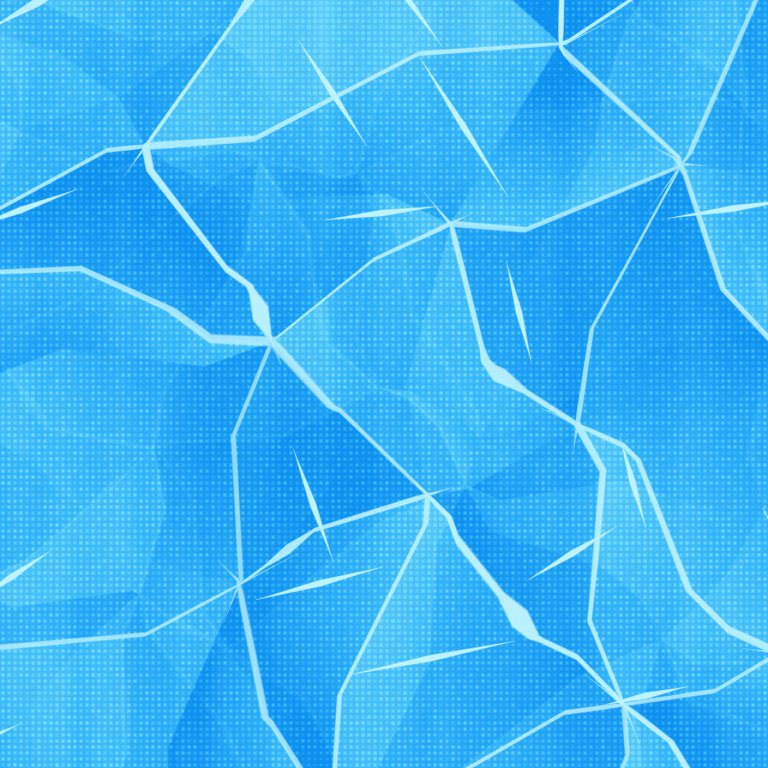
Reproduce this texture procedurally as a Shadertoy shader.

```glsl
// Cracked blue ice on a woven ground: a jittered triangle net gives shaded
// facets and tapering pale cracks, a second net adds faint inner planes,
// and loose slivers plus a fine dotted weave finish the surface.

#define NET_SCALE 3.3
#define JITTER 0.8
#define KINK 0.3
#define CRACK_SHARE 0.68
#define CRACK_HALF_WIDTH 0.0029
#define SLIVER_SCALE 4.0
#define SLIVER_SHARE 0.6
#define WEAVE_COUNT 128.0
#define WEAVE_DEPTH 0.55

const vec3 DEEP_BLUE = vec3(0.06, 0.57, 0.945);
const vec3 MID_BLUE = vec3(0.20, 0.705, 0.975);
const vec3 PALE_BLUE = vec3(0.41, 0.83, 0.985);
const vec3 CRACK_WHITE = vec3(0.75, 0.955, 1.0);

vec3 hash3(vec2 p) {
    vec3 q = fract(p.xyx * vec3(0.1031, 0.1030, 0.0973));
    q += dot(q, q.yxz + 33.33);
    return fract((q.xxy + q.yzz) * q.zyx);
}

float valueNoise(vec2 p) {
    vec2 i = floor(p), f = fract(p);
    f = f * f * (3.0 - 2.0 * f);
    float low = mix(hash3(i).x, hash3(i + vec2(1, 0)).x, f.x);
    float high = mix(hash3(i + vec2(0, 1)).x, hash3(i + vec2(1, 1)).x, f.x);
    return mix(low, high, f.y);
}

float cross2(vec2 a, vec2 b) { return a.x * b.y - a.y * b.x; }

float edgeBlur() { return 0.0006 + 0.5 / iResolution.y; }

// x: distance to the segment, y: position along it from 0 to 1
vec2 segment(vec2 p, vec2 a, vec2 b) {
    vec2 ab = b - a;
    float t = clamp(dot(p - a, ab) / dot(ab, ab), 0.0, 1.0);
    return vec2(length(p - a - ab * t), t);
}

float stroke(float dist, float halfWidth) {
    float blur = edgeBlur();
    return 1.0 - smoothstep(halfWidth - blur, halfWidth + blur, dist);
}

// A crack that overshoots its corner in a fine tip and may carry a chip
float crack(vec2 p, vec2 a, vec2 b, vec3 rnd) {
    if (rnd.x > CRACK_SHARE) return 0.0;
    vec2 s = segment(p, a, b + (b - a) * 0.13);
    float taper = mix(0.6 + rnd.y, 1.3 - 0.7 * rnd.y, s.y) * smoothstep(1.0, 0.82, s.y);
    float chip = step(0.62, rnd.z) * max(0.0, 1.0 - abs(s.y - 0.15 - 0.6 * rnd.y) * 9.0);
    float halfWidth = CRACK_HALF_WIDTH * (taper + 1.8 * chip);
    return stroke(s.x / NET_SCALE, halfWidth) * mix(0.7, 1.0, rnd.z);
}

vec2 corner(vec2 id) { return id + 0.5 + JITTER * (hash3(id).xy - 0.5); }

// Adds one shaded triangle: x gathers weighted tone, y gathers weight
void addFacet(inout vec2 sum, vec2 p, vec2 a, vec2 b, vec2 c, vec3 cornerTone) {
    vec2 u = b - a, v = c - a, w = p - a;
    float area = cross2(u, v);
    vec2 st = vec2(cross2(w, v), cross2(u, w)) / area;
    vec3 bary = vec3(1.0 - st.x - st.y, st);
    float cover = smoothstep(-0.006, 0.006, min(bary.x, min(bary.y, bary.z)));
    sum += cover * vec2(dot(bary, cornerTone), 1.0);
}

// x: facet tone, y: crack cover
vec2 shardNet(vec2 p) {
    p += KINK * abs(fract(p.yx * 0.8 + vec2(0.1, 0.6)) - 0.5);
    vec2 cell = floor(p), toneSum = vec2(0.0005, 0.001);
    float cracks = 0.0;
    for (int j = -2; j <= 1; j++)
    for (int i = -2; i <= 1; i++) {
        vec2 id = cell + vec2(i, j);
        vec2 a = corner(id), b = corner(id + vec2(1, 0));
        vec2 c = corner(id + vec2(0, 1)), d = corner(id + vec2(1, 1));
        addFacet(toneSum, p, a, b, c, hash3(id + 31.7));
        addFacet(toneSum, p, d, c, b, hash3(id + 57.3));
        cracks = max(cracks, crack(p, a, b, hash3(id + 71.1)));
        cracks = max(cracks, crack(p, c, a, hash3(id + 83.9)));
        cracks = max(cracks, crack(p, b, c, hash3(id + 97.5)));
    }
    return vec2(toneSum.x / toneSum.y, cracks);
}

// Loose spindles, either gently rising or steeply falling
float slivers(vec2 uv) {
    vec2 p = uv * SLIVER_SCALE, cell = floor(p);
    float cover = 0.0;
    for (int j = -1; j <= 1; j++)
    for (int i = -1; i <= 1; i++) {
        vec2 id = cell + vec2(i, j);
        vec3 place = hash3(id + 11.3), shape = hash3(id + 23.9);
        float angle = (shape.x < 0.6 ? 0.35 : -1.1) + 0.5 * (shape.y - 0.5);
        vec2 reach = vec2(cos(angle), sin(angle)) * mix(0.22, 0.45, shape.z);
        vec2 s = segment(p, id + place.xy - reach, id + place.xy + reach);
        float halfWidth = 0.0042 * (1.0 - abs(2.0 * s.y - 1.0));
        cover = max(cover, step(place.z, SLIVER_SHARE) * stroke(s.x / SLIVER_SCALE, halfWidth));
    }
    return cover;
}

// Light dots where threads cross, uneven from thread to thread
float weave(vec2 uv) {
    vec2 p = uv * WEAVE_COUNT;
    vec2 wave = 0.5 - 0.5 * cos(6.2832 * p);
    float strength = 0.5 + 0.8 * hash3(floor(p)).x;
    return wave.x * wave.y * strength - 0.22;
}

void mainImage(out vec4 fragColor, in vec2 fragCoord) {
    vec2 uv = fragCoord / iResolution.y;
    vec2 sheared = vec2(uv.x - 0.22 * uv.y, uv.y - 0.3 * uv.x) * NET_SCALE + 20.0;
    vec2 net = shardNet(sheared);
    vec2 innerNet = shardNet(sheared.yx * 1.25 + 40.0);

    // Facets, inner planes, soft clouds, vertical streaks and weave
    float tone = 0.48 + 0.95 * (net.x - 0.5) + 0.32 * (innerNet.x - 0.5);
    tone += 0.25 * (valueNoise(uv * 5.0 + 9.0) - 0.5);
    tone += 0.14 * (valueNoise(uv * vec2(38.0, 2.0)) - 0.5);
    tone += WEAVE_DEPTH * weave(uv) + 0.1 * innerNet.y;
    tone = clamp(tone, 0.0, 1.1);

    vec3 color = mix(DEEP_BLUE, MID_BLUE, min(tone * 2.0, 1.0));
    color = mix(color, PALE_BLUE, max(tone * 2.0 - 1.0, 0.0));
    color = mix(color, CRACK_WHITE, max(net.y, slivers(uv)));
    fragColor = vec4(color, 1.0);
}
```
